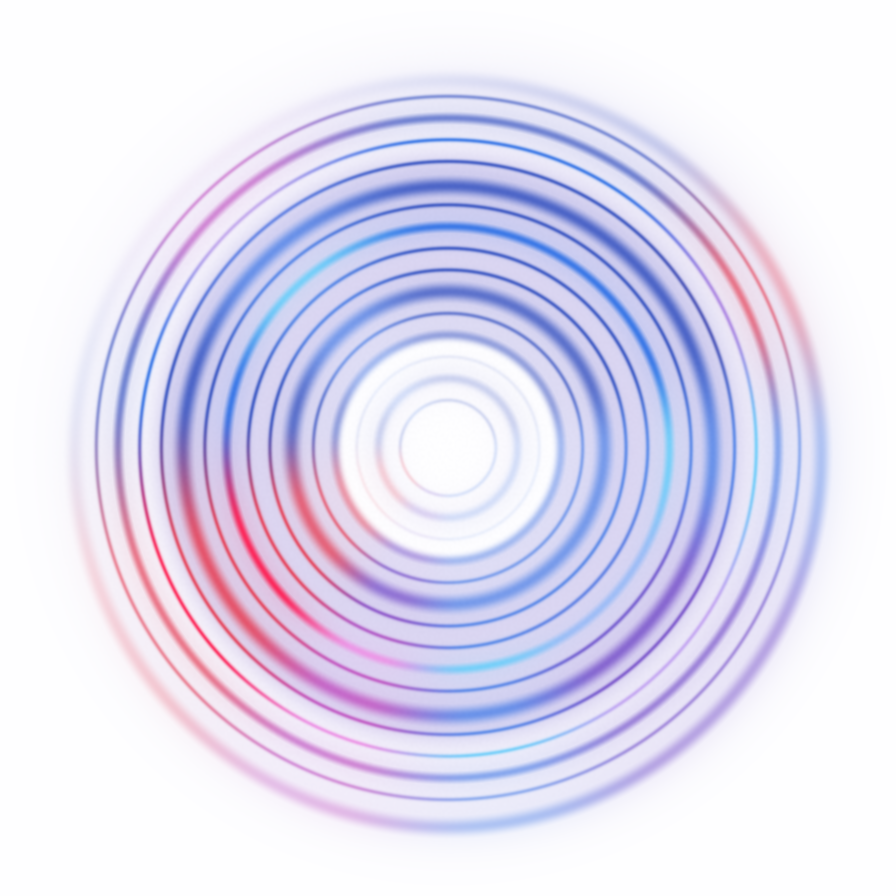
Give the GLSL for this background, as a three.js fragment shader.

```glsl
// Concentric glowing rings with swept colours over a soft lavender disc.
varying vec2 vUv;

const float TAU = 6.2831853;
const int RING_COUNT = 16;
const float FIRST_RADIUS = 0.0534;
const float RING_STEP = 0.02422;
const float THIN = 0.0017;
const float MEDIUM = 0.0038;
const float WIDE = 0.0062;
const float HALO_WIDTH = 0.016;
const float HALO_STRENGTH = 0.13;
const float WIDE_DROP = 0.0065;   // downward shift of the outermost wide ring
const float GRAIN = 0.008;

const vec3 WHITE = vec3(0.995, 0.995, 1.0);
const vec3 LAVENDER = vec3(0.86, 0.84, 0.947);

const vec3 DEEP = vec3(0.23, 0.34, 0.76);
const vec3 SKY = vec3(0.36, 0.54, 0.91);
const vec3 VIOLET = vec3(0.49, 0.35, 0.80);
const vec3 MAGENTA = vec3(0.76, 0.36, 0.77);
const vec3 RED = vec3(0.90, 0.27, 0.36);

const vec3 AZURE = vec3(0.16, 0.43, 0.90);
const vec3 CYAN = vec3(0.42, 0.81, 0.98);
const vec3 LILAC = vec3(0.77, 0.65, 0.95);
const vec3 PINK = vec3(0.93, 0.57, 0.90);
const vec3 CRIMSON = vec3(1.0, 0.08, 0.29);

vec2 hashGradient(vec2 cell) {
  float angle = TAU * fract(sin(dot(cell, vec2(127.1, 311.7))) * 4375.85);
  return vec2(cos(angle), sin(angle));
}

float gradientNoise(vec2 p) {
  vec2 cell = floor(p);
  vec2 f = fract(p);
  vec2 u = f * f * (3.0 - 2.0 * f);
  float a = dot(hashGradient(cell), f);
  float b = dot(hashGradient(cell + vec2(1.0, 0.0)), f - vec2(1.0, 0.0));
  float c = dot(hashGradient(cell + vec2(0.0, 1.0)), f - vec2(0.0, 1.0));
  float d = dot(hashGradient(cell + 1.0), f - 1.0);
  return mix(mix(a, b, u.x), mix(c, d, u.x), u.y);
}

float gaussian(float x, float width) {
  return exp(-0.5 * x * x / (width * width));
}

// Colour around a ring; turn runs clockwise from the top.
vec3 sweepColor(float turn, float k, float vivid) {
  vec3 deep = mix(DEEP, AZURE, vivid);
  vec3 sky = mix(SKY, CYAN, vivid);
  vec3 violet = mix(VIOLET, LILAC, vivid);
  vec3 magenta = mix(MAGENTA, PINK, vivid);
  vec3 red = mix(RED, CRIMSON, vivid);
  float outer = smoothstep(10.5, 13.0, k);
  vec3 lowerRight = mix(sky, violet, smoothstep(6.0, 10.0, k));
  vec3 upperRight = mix(deep, mix(red, magenta, vivid), outer);
  vec3 lowerLeft = mix(violet, magenta, smoothstep(5.0, 8.0, k));

  vec3 c = mix(deep, upperRight, smoothstep(0.09, 0.17, turn));
  c = mix(c, sky, smoothstep(0.18, 0.25, turn));
  c = mix(c, lowerRight, smoothstep(0.26, 0.34, turn));
  c = mix(c, sky, smoothstep(0.40, 0.47, turn));
  c = mix(c, lowerLeft, smoothstep(0.485, 0.55, turn));
  c = mix(c, red, smoothstep(0.57, 0.64, turn));
  c = mix(c, deep, smoothstep(0.69, 0.78, turn));
  c = mix(c, mix(sky, magenta, outer), smoothstep(0.79, 0.87, turn));
  return mix(c, deep, smoothstep(0.89, 0.99, turn));
}

// Lavender disc with a pale core and a fading rim.
vec3 background(vec2 p, float r) {
  float body = smoothstep(0.115, 0.134, r) * mix(0.72, 1.0, smoothstep(0.13, 0.21, r));
  float rimLevel = 0.36 + 0.14 * p.x / max(r, 0.001);
  body *= mix(1.0, rimLevel, smoothstep(0.308, 0.345, r));
  body *= 1.0 - 0.55 * smoothstep(0.405, 0.435, r);
  body *= 1.0 - smoothstep(0.40, 0.50, r);
  float core = 0.16 * gaussian(r - 0.074, 0.018);
  return mix(WHITE, LAVENDER, body + core);
}

void main() {
  vec2 p = vUv - 0.5;
  float r = length(p);
  float turn = fract(atan(p.x, p.y + 0.000001) / TAU + 1.0);
  vec3 color = background(p, r);

  // Rings, from the core outward; every fifth is wide.
  for (int i = 0; i < RING_COUNT; i++) {
    float k = float(i);
    float slot = mod(k, 5.0);
    float wide = k > 0.5 && slot < 0.5 ? 1.0 : 0.0;
    float medium = abs(slot - 3.0) < 0.5 || i == 1 ? 1.0 : 0.0;
    float vivid = i == 8 || i == 12 ? 1.0 : 0.0;
    float width = mix(mix(THIN, MEDIUM, medium), WIDE, wide);

    float opacity = mix(0.18, 0.88, smoothstep(0.0, 6.5, k));
    opacity *= 1.0 - 0.42 * smoothstep(11.0, 15.0, k);
    if (i == 2) opacity *= 0.25;
    float upperLeft = 0.5 + 0.5 * cos(TAU * (turn - 0.88));
    if (i == RING_COUNT - 1) opacity *= 1.0 - 0.92 * upperLeft;

    vec2 drop = vec2(0.0, wide * WIDE_DROP * smoothstep(5.0, 15.0, k));
    float d = length(p + drop) - (FIRST_RADIUS + RING_STEP * k);
    float halo = HALO_STRENGTH * max(wide, medium) * gaussian(d, HALO_WIDTH);
    halo *= smoothstep(-0.012, 0.004, d + 0.03 * step(4.0, k));
    float cover = opacity * max(gaussian(d, width), halo);
    color = mix(color, sweepColor(turn, k, vivid), cover);
  }

  // Fine grain inside the disc.
  float grain = gradientNoise(vUv * 260.0) * smoothstep(0.48, 0.35, r);
  gl_FragColor = vec4(color + GRAIN * grain, 1.0);
}
```
